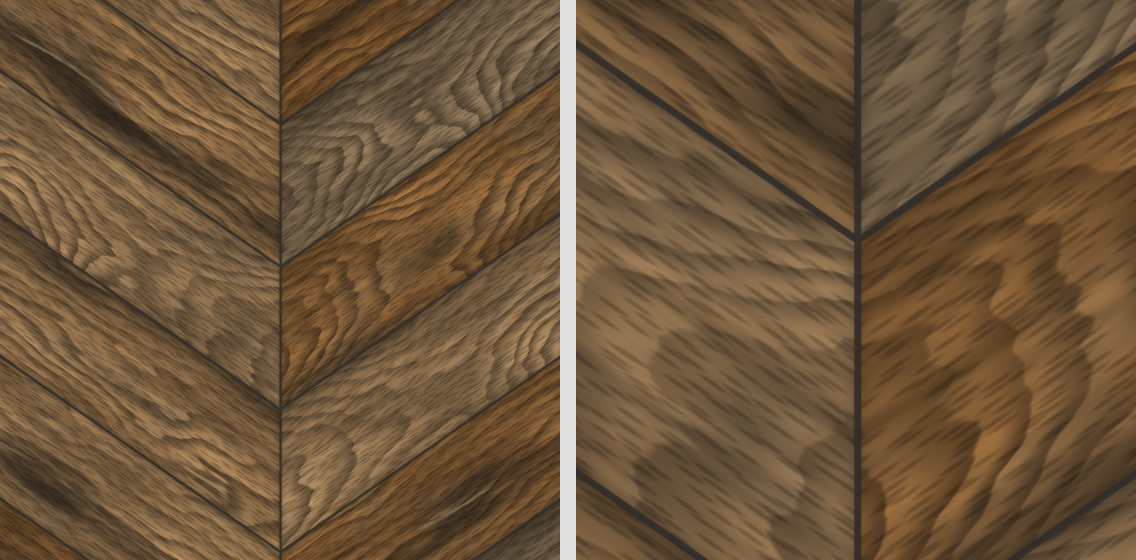
Left, the full canvas; right, a detail of the centre.
Reproduce this texture procedurally as a Shadertoy shader.

```glsl
#define SPINE 0.501
#define SLOPE 0.698
#define PITCH 0.2546
#define OFFSET 0.0143
#define JOINT_WIDTH 0.0042
#define STRAIGHT_RINGS 42.0
#define ARCH_RINGS 19.0
#define ARCH_BEND 17.0
#define RING_DEPTH 0.42
#define FIBRE_DEPTH 0.15
#define PORE_DEPTH 0.20

const vec3 GREY = vec3(0.47, 0.395, 0.30);
const vec3 OAK = vec3(0.59, 0.465, 0.32);
const vec3 UMBER = vec3(0.49, 0.335, 0.175);
const vec3 CHAR = vec3(0.17, 0.135, 0.10);
const vec3 SAP = vec3(0.58, 0.50, 0.39);
const vec3 JOINT = vec3(0.19, 0.175, 0.16);

// Per plank, bottom to top: tone (grey 0, oak 1, umber 2),
// arched figure, streak position across, streak strength
const vec4 LEFT[6] = vec4[6](
    vec4(1.8, 0.0, 0.60, 0.6), vec4(1.1, 0.0, 0.30, 0.9),
    vec4(1.2, 0.3, 0.95, 0.8), vec4(0.9, 0.7, 0.02, 0.3),
    vec4(1.3, 0.0, 0.25, 1.0), vec4(1.1, 0.1, 0.85, 0.5));
const vec4 RIGHT[6] = vec4[6](
    vec4(0.1, 0.8, 0.90, 0.5), vec4(1.8, 0.0, 0.40, 0.9),
    vec4(0.9, 0.8, 0.98, 0.6), vec4(1.8, 0.9, 0.03, 0.4),
    vec4(0.2, 1.0, 0.95, 0.5), vec4(2.0, 0.1, 0.50, 0.9));

vec2 hash2(vec2 p) {
    vec3 h = fract(p.xyx * vec3(0.1031, 0.1030, 0.0973));
    h += dot(h, h.yzx + 33.33);
    return fract((h.xx + h.yz) * h.zy);
}

// Layered, bent sines, roughly -1 to 1
float waves(vec2 p, float seed) {
    float sum = 0.0, amp = 0.5;
    for (int i = 0; i < 4; i++) {
        p = mat2(0.8, 0.6, -0.6, 0.8) * p * 1.7 + seed;
        sum += amp * sin(p.x + 1.6 * sin(p.y));
        amp *= 0.62;
    }
    return sum;
}

// Distance to the nearest scattered cell point
float cells(vec2 p) {
    vec2 cell = floor(p);
    float nearest = 2.0;
    for (int y = -1; y <= 1; y++)
        for (int x = -1; x <= 1; x++) {
            vec2 c = cell + vec2(x, y);
            nearest = min(nearest, length(c + hash2(c + 50.0) - p));
        }
    return nearest;
}

// pos: along and across the plank; mid: half its width
vec3 wood(vec2 pos, float mid, vec4 plank, float seed) {
    float drift = waves(pos * vec2(5.0, 12.0), seed);
    float cloud = waves(pos * vec2(4.0, 15.0) + 9.0, seed * 1.7);
    float fibre = waves(pos * vec2(7.0, 90.0), seed * 2.3);
    vec3 col = mix(mix(GREY, OAK, clamp(plank.x, 0.0, 1.0)), UMBER, clamp(plank.x - 1.0, 0.0, 1.0));
    col = mix(col, GREY, 0.35 * smoothstep(0.1, 0.8, drift));
    col *= 1.0 + 0.17 * cloud + FIBRE_DEPTH * fibre;

    // Growth rings: straight grain blended into nested arches
    float side = pos.y - mid;
    float figure = plank.y * (1.0 - smoothstep(0.25, 0.65, pos.x));
    float arch = (pos.x + ARCH_BEND * side * side) * ARCH_RINGS;
    float ring = fract(mix(pos.y * STRAIGHT_RINGS, arch, figure) + 0.9 * drift + 0.12 * fibre);
    float late = smoothstep(0.25, 0.9, ring) * (1.0 - smoothstep(0.9, 1.0, ring));
    col *= 1.0 - RING_DEPTH * late * (0.6 + 0.4 * cloud);

    // Dark heartwood streak, with a pale sliver in the strongest
    float offset = pos.y / (2.0 * mid) - plank.z + 0.10 * cloud + 0.04 * fibre;
    float streak = exp(-offset * offset * 50.0) * (0.65 + 0.35 * drift);
    col = mix(col, CHAR, clamp(plank.w * streak, 0.0, 0.85));
    float vein = pos.y / (2.0 * mid) - plank.z - 0.08 + 0.05 * sin(pos.x * 13.0 + seed);
    float sliver = (1.0 - smoothstep(0.006, 0.02, abs(vein))) * smoothstep(0.8, 0.9, plank.w);
    col = mix(col, SAP, 0.6 * sliver * smoothstep(0.0, 0.5, drift));

    // Fine pores drawn out along the grain
    float pore = 1.0 - smoothstep(0.12, 0.45, cells(pos * vec2(28.0, 210.0) + seed * 7.0));
    return col * (1.0 - PORE_DEPTH * pore);
}

void mainImage(out vec4 fragColor, in vec2 fragCoord) {
    vec2 uv = fragCoord / iResolution.xy;
    float pixel = 1.0 / iResolution.y;

    // Mirror about the spine, then split into sloping rows
    vec2 p = vec2(abs(uv.x - SPINE), uv.y - OFFSET);
    float row = floor((p.y - SLOPE * p.x) / PITCH);
    int index = clamp(int(row) + 2, 0, 5);
    bool isLeft = uv.x < SPINE;
    vec4 plank = isLeft ? LEFT[index] : RIGHT[index];
    float seed = 2.37 * float(index) + (isLeft ? 1.3 : 17.9);

    // Plank axes: along the slope and across it
    vec2 axis = normalize(vec2(1.0, SLOPE));
    vec2 q = vec2(p.x, p.y - row * PITCH);
    vec2 pos = vec2(dot(q, axis), axis.x * q.y - axis.y * q.x);
    float width = PITCH * axis.x;
    vec3 col = wood(pos, 0.5 * width, plank, seed);

    // Joints with a soft shaded edge
    float edge = min(p.x, min(pos.y, width - pos.y));
    col *= 1.0 - 0.22 * exp(-edge * 180.0);
    float joint = 1.0 - smoothstep(-pixel, pixel, edge - 0.5 * JOINT_WIDTH);
    fragColor = vec4(mix(col, JOINT, 0.9 * joint), 1.0);
}
```
